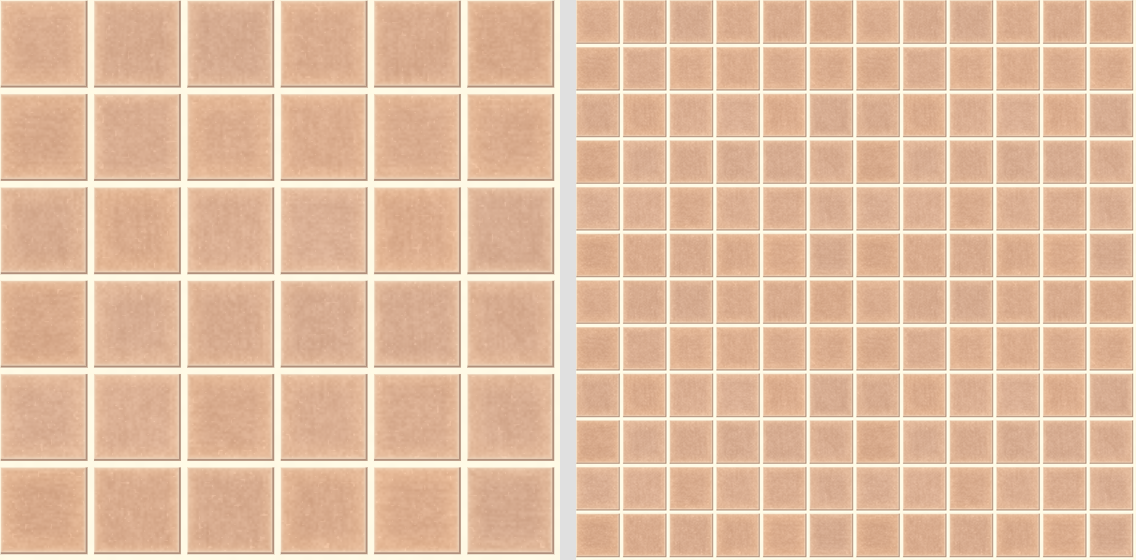
Left: one tile. Right: repeated 2 by 2.
This pattern is drawn by a three.js fragment shader. Its source:

```glsl
// Six by six square glass mosaic tiles in peach, set in cream grout.
// Each tile has a pale rim, a dark lower right edge, a warm border and fine grain;
// wrapped cell numbers and wrapped value noise keep the sheet seamless.
varying vec2 vUv;

const float COUNT = 6.0;       // tiles across and down
const float TILE_MIN = 0.008;  // tile bounds within one cell
const float TILE_MAX = 0.938;
const float SHADOW = 0.021;    // width of the dark edge
const float SOFT = 0.008;      // edge smoothing

const vec3 GROUT = vec3(1.0, 0.98, 0.90);
const vec3 RIM = vec3(0.95, 0.88, 0.79);
const vec3 EDGE_DARK = vec3(0.69, 0.56, 0.48);
const vec3 CLAY = vec3(0.85, 0.675, 0.56);
const vec3 WARM = vec3(0.895, 0.72, 0.59);

float hash(vec2 p) {
  return fract(sin(dot(p, vec2(127.1, 311.7))) * 43758.5453);
}

// Value noise with a whole number of lattice cells per sheet
float wrappedNoise(vec2 uv, vec2 period, float seed) {
  vec2 p = uv * period;
  vec2 i = floor(p);
  vec2 f = fract(p);
  f = f * f * (3.0 - 2.0 * f);
  vec2 a = mod(i, period) + seed;
  vec2 b = mod(i + 1.0, period) + seed;
  return mix(mix(hash(a), hash(vec2(b.x, a.y)), f.x),
             mix(hash(vec2(a.x, b.y)), hash(b), f.x), f.y);
}

// Fine grain, soft clouds and faint brushing along one axis, centred on zero
float glassGrain(vec2 uv, float upright) {
  float fine = wrappedNoise(uv, vec2(210.0), 3.0) - 0.5;
  float medium = wrappedNoise(uv, vec2(96.0), 17.0) - 0.5;
  float cloud = wrappedNoise(uv, vec2(24.0), 41.0) - 0.5;
  vec2 brush = mix(vec2(36.0, 216.0), vec2(216.0, 36.0), upright);
  float streak = wrappedNoise(uv, brush, 59.0) - 0.5;
  return 0.045 * fine + 0.025 * medium + 0.02 * cloud + 0.025 * streak;
}

// Colour of the tile face; inset holds the distances to its near and far sides
vec3 tileFace(vec2 uv, vec2 id, vec2 nearInset, vec2 farInset) {
  float tone = hash(id + 5.3) - 0.5;
  float blush = hash(id + 23.9) - 0.5;
  float borderWidth = mix(0.16, 0.3, hash(id + 71.7));

  vec2 ramp = smoothstep(0.0, borderWidth, nearInset)
            * smoothstep(0.0, borderWidth, farInset);
  vec3 color = mix(WARM, CLAY, ramp.x * ramp.y);
  color += 0.02 * tone + blush * vec3(0.005, -0.012, -0.03);

  float upright = step(0.5, hash(id + 37.1));
  color += glassGrain(uv, upright) * vec3(0.85, 1.0, 1.05);

  // Scattered pale flecks
  float fleck = smoothstep(0.82, 0.98, wrappedNoise(uv, vec2(174.0), 83.0));
  color += 0.045 * fleck;

  // Pale rim that fades inward
  vec2 inset = max(min(nearInset, farInset), 0.0);
  float rim = exp(-min(inset.x, inset.y) / 0.018);
  return mix(color, RIM, 0.85 * rim);
}

void main() {
  // Cells run from the upper left, so grout closes each cell at right and below
  vec2 grid = vec2(vUv.x, 1.0 - vUv.y) * COUNT;
  vec2 id = mod(floor(grid), COUNT);
  vec2 local = fract(grid);

  vec2 nearInset = local - TILE_MIN;
  vec2 farInset = TILE_MAX - local;
  float lit = min(nearInset.x, nearInset.y);
  float shaded = min(farInset.x, farInset.y);

  vec3 face = tileFace(vUv, id, nearInset, farInset - SHADOW);
  float faceMask = smoothstep(-SOFT, SOFT, shaded - SHADOW);
  vec3 tile = mix(EDGE_DARK, face, faceMask);

  float tileMask = smoothstep(-SOFT, SOFT, min(lit, shaded));
  vec3 grout = GROUT + 0.012 * (wrappedNoise(vUv, vec2(60.0), 97.0) - 0.5);
  gl_FragColor = vec4(mix(grout, tile, tileMask), 1.0);
}
```
